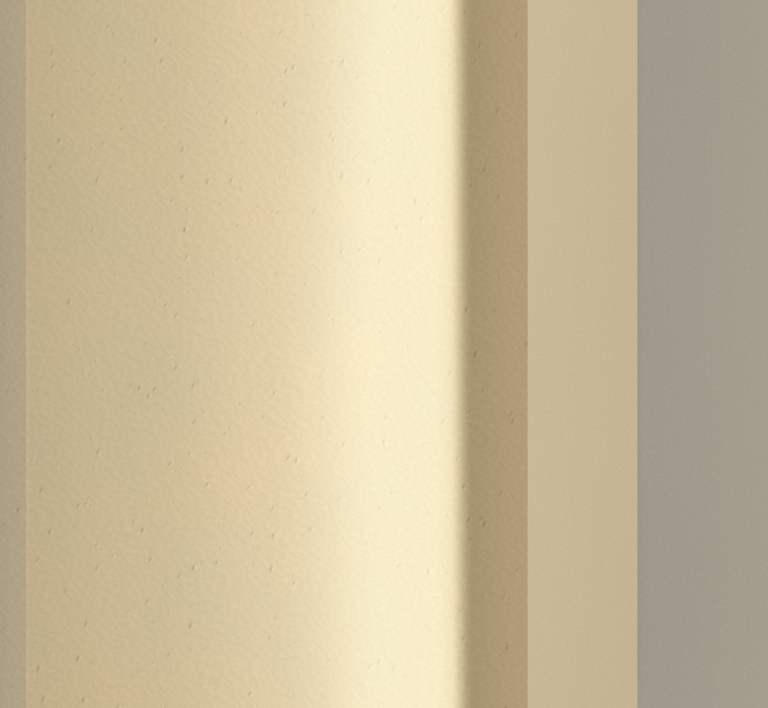
A WebGL 2 fragment shader for this texture:

```glsl
#version 300 es
precision highp float;
// Sunlit plaster wall with a soft vertical shadow, a smooth beige band and a grey panel.
uniform vec2 u_resolution;
out vec4 fragColor;

vec2 hash2(vec2 p) {
    vec3 q = fract(p.xyx * vec3(0.1031, 0.103, 0.0973));
    q += dot(q, q.yzx + 33.33);
    return fract((q.xx + q.yz) * q.zy);
}

// Distance to the nearest scattered point
float cellular(vec2 p) {
    vec2 cell = floor(p);
    float nearest = 2.0;
    for (int j = -1; j <= 1; j++)
        for (int i = -1; i <= 1; i++) {
            vec2 c = cell + vec2(i, j);
            nearest = min(nearest, length(c + hash2(c) - p));
        }
    return nearest;
}

// Slanted pits: a dark core with a pale lower lip
float pits(vec2 p, float density) {
    vec2 cell = floor(p);
    float sum = 0.0;
    for (int j = -1; j <= 1; j++)
        for (int i = -1; i <= 1; i++) {
            vec2 c = cell + vec2(i, j);
            vec2 seed = hash2(c + 71.0);
            vec2 d = p - c - hash2(c);
            float angle = 0.5 + 0.8 * seed.y;
            d = mat2(cos(angle), -sin(angle), sin(angle), cos(angle)) * d;
            d /= vec2(0.11, 0.055) * (0.6 + 0.7 * seed.y);
            vec2 lip = d + vec2(0.0, 1.3);
            float relief = exp(-dot(d, d)) - 0.4 * exp(-dot(lip, lip));
            sum += step(seed.x, density) * (0.3 + 0.7 * seed.y) * relief;
        }
    return sum;
}

// Broad mottling from layered sines
float mottle(vec2 p) {
    float sum = 0.0, gain = 0.5;
    for (int i = 0; i < 4; i++) {
        sum += gain * sin(p.x + 1.7 * sin(p.y * 0.8)) * sin(p.y + 1.3 * sin(p.x * 0.7));
        p = mat2(1.5, 1.1, -1.1, 1.5) * p + 2.3;
        gain *= 0.6;
    }
    return sum;
}

void main() {
    vec2 uv = gl_FragCoord.xy / u_resolution;
    vec2 p = gl_FragCoord.xy / u_resolution.y;
    float x = uv.x, px = 0.75 / u_resolution.x;

    // Plaster lit more strongly toward the shadow edge
    float patches = mottle(p * 9.0);
    float lx = x + 0.008 * patches + 0.012 * sin(uv.y * 3.1) - 0.008;
    vec3 wall = mix(vec3(0.745, 0.68, 0.54), vec3(0.795, 0.73, 0.585), smoothstep(0.0, 0.2, lx));
    wall = mix(wall, vec3(0.89, 0.82, 0.67), smoothstep(0.17, 0.4, lx));
    wall = mix(wall, vec3(0.975, 0.93, 0.79), smoothstep(0.35, 0.5, lx));
    wall += vec3(0.010, -0.001, -0.006) * patches;

    // Warm penumbra into the shadow, which lifts slightly to the right
    vec3 shade = mix(vec3(0.65, 0.575, 0.44), vec3(0.695, 0.615, 0.48), smoothstep(0.6, 0.685, x));
    float edge = 0.603 + 0.003 * (0.5 - uv.y);
    wall = mix(wall, vec3(0.91, 0.84, 0.66), 0.5 * smoothstep(edge - 0.04, edge - 0.005, x));
    wall = mix(wall, shade, smoothstep(edge - 0.018, edge + 0.012, x));

    // Greyer strip on the far left, with a faint pale seam
    vec3 strip = mix(vec3(0.675, 0.62, 0.52), vec3(0.705, 0.645, 0.535), clamp(x / 0.034, 0.0, 1.0));
    wall = mix(strip, wall, smoothstep(0.034 - px, 0.034 + px, x));
    float seam = (x - 0.036) / 0.002;
    wall += 0.012 * exp(-seam * seam);

    // Raking relief and pits, softer in the brightest light
    vec2 warp = 0.006 * vec2(sin(p.y * 61.0), sin(p.x * 53.0));
    vec2 g = mat2(0.8, 0.6, -0.6, 0.8) * (p + warp) * 110.0;
    g.x *= 0.75;
    float relief = cellular(g) - cellular(g + vec2(0.2, 0.35));
    float glare = smoothstep(0.3, 0.5, x) * (1.0 - smoothstep(0.58, 0.61, x));
    float bumps = 0.03 * relief - 0.14 * pits(p * 34.0, 0.28) - 0.08 * pits(p * 58.0 + 9.0, 0.3);
    wall *= 1.0 + bumps * mix(1.0, 0.5, glare);

    // Smooth band and grey panel
    vec3 band = mix(vec3(0.79, 0.725, 0.60), vec3(0.775, 0.71, 0.585), smoothstep(0.687, 0.83, x));
    band += 0.008 * (uv.y - 0.5) + 0.003 * patches;
    vec3 panel = mix(vec3(0.63, 0.60, 0.55), vec3(0.645, 0.62, 0.56), smoothstep(0.83, 1.0, x));
    panel += 0.004 * mottle(p * 5.0 + 4.0);
    panel -= vec3(0.03, 0.015, 0.04) * exp(-max(x - 0.83, 0.0) / 0.003);

    vec3 col = mix(wall, band, smoothstep(0.687 - px, 0.687 + px, x));
    col = mix(col, panel, smoothstep(0.83 - px, 0.83 + px, x));

    // Fine grain over everything
    col += 0.02 * (cellular(p * 230.0) - 0.5);
    fragColor = vec4(clamp(col, 0.0, 1.0), 1.0);
}
```
